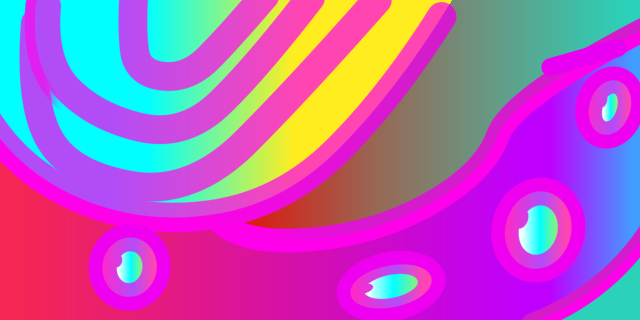
Reproduce this background procedurally as a WebGL 1 fragment shader.

```glsl
precision highp float;
// Abstract neon background: striped bowl, glowing curved body and ringed spots.
uniform vec2 u_resolution;

const vec3 MAGENTA = vec3(1.0, 0.0, 0.92);
const vec3 ORCHID = vec3(0.83, 0.11, 0.80);
const vec3 VIOLET = vec3(0.70, 0.30, 0.97);
const vec3 PINK = vec3(1.0, 0.27, 0.70);
const vec3 CYAN = vec3(0.0, 1.0, 1.0);
const vec3 YELLOW = vec3(1.0, 0.93, 0.12);
const vec3 LIME = vec3(0.50, 0.95, 0.52);
const vec3 CRIMSON = vec3(0.96, 0.15, 0.32);
const vec3 ROSE = vec3(0.83, 0.06, 0.68);
const vec3 PURPLE = vec3(0.75, 0.0, 1.0);
const vec3 BLUE = vec3(0.25, 0.62, 1.0);
const vec3 RED = vec3(0.85, 0.12, 0.08);
const vec3 BROWN = vec3(0.60, 0.40, 0.33);
const vec3 SAGE = vec3(0.42, 0.58, 0.50);
const vec3 TEAL = vec3(0.17, 0.82, 0.72);
const float STRIPE = 0.045;  // half width of the bowl stripes
const float RIM = 0.046;     // width of each rim tone
const float EDGE = 0.037;    // half width of the body outline
const float SPOT_RING = 0.043;

// Antialiased coverage of a signed distance.
float fill(float d) {
  float px = 0.8 / u_resolution.y;
  return 1.0 - smoothstep(-px, px, d);
}

float ramp(float a, float b, float x) { return clamp((x - a) / (b - a), 0.0, 1.0); }

float nearest(float a, float b) { return abs(a) < abs(b) ? a : b; }

// Signed distance to one quadratic B-spline piece, positive to its left.
float bend(vec2 p, vec2 a, vec2 b, vec2 c) {
  vec2 start = 0.5 * (a + b);
  vec2 u = b - start;
  vec2 v = 0.5 * (a + c) - b;
  vec2 w = start - p;
  float t = 0.0;
  float best = 1e5;
  for (int i = 0; i <= 8; i++) {
    float s = float(i) / 8.0;
    vec2 r = w + s * (2.0 * u + s * v);
    if (dot(r, r) < best) { best = dot(r, r); t = s; }
  }
  for (int i = 0; i < 4; i++) {
    vec2 r = w + t * (2.0 * u + t * v);
    vec2 g = 2.0 * (u + t * v);
    float curvature = dot(g, g) + 2.0 * dot(r, v);
    t = clamp(t - dot(r, g) / max(curvature, 0.2 * dot(g, g)), 0.0, 1.0);
  }
  vec2 r = w + t * (2.0 * u + t * v);
  vec2 g = u + t * v;
  return length(r) * (g.y * r.x - g.x * r.y < 0.0 ? -1.0 : 1.0);
}

// Smooth four-piece curve steered by six control points.
float curve(vec2 p, vec2 a, vec2 b, vec2 c, vec2 d, vec2 e, vec2 f) {
  return nearest(nearest(bend(p, a, b, c), bend(p, b, c, d)),
                 nearest(bend(p, c, d, e), bend(p, d, e, f)));
}

float ellipse(vec2 q, vec2 r) {
  float f = length(q / r);
  return f * (f - 1.0) / max(length(q / (r * r)), 1e-4);
}

// Spot with a magenta halo, a violet-pink ring and a notched bright core.
void spot(inout vec3 color, vec2 p, vec2 center, vec2 size, vec2 core, float tilt) {
  vec2 q = p - center;
  float c = cos(tilt);
  float s = sin(tilt);
  vec2 local = vec2(c * q.x + s * q.y, c * q.y - s * q.x);
  float halo = ellipse(local, size);
  color = mix(color, mix(MAGENTA, PURPLE, 0.25), fill(halo));
  vec3 ring = mix(mix(MAGENTA, PINK, 0.6), VIOLET, ramp(-0.7, 0.1, q.x / size.x));
  ring = mix(ring, PINK, ramp(0.1, 0.6, q.x / size.x));
  color = mix(color, ring, fill(halo + SPOT_RING));
  float notch = (0.45 - length(local / core - vec2(-1.1, 0.3))) * core.x;
  vec3 glow = mix(vec3(0.9, 1.0, 1.0), CYAN, ramp(-0.8, 0.1, q.x / core.x));
  glow = mix(glow, LIME, ramp(0.1, 0.9, q.x / core.x));
  color = mix(color, glow, fill(max(ellipse(local, core), notch)));
}

void main() {
  vec2 p = gl_FragCoord.xy / u_resolution.y;

  // Body and the space behind it
  vec3 color = mix(CRIMSON, ROSE, ramp(0.05, 0.95, p.x));
  color = mix(color, PURPLE, ramp(0.95, 1.65, p.x));
  color = mix(color, BLUE, ramp(1.72, 1.98, p.x));
  vec3 back = mix(RED, BROWN, ramp(0.8, 1.17, p.x));
  back = mix(back, SAGE, ramp(1.17, 1.5, p.x));
  back = mix(back, TEAL, ramp(1.5, 1.95, p.x));

  // Outlines: long upper edge with its hook, then the lower right corner
  float edge = curve(p, vec2(0.612, 0.44), vec2(0.716, 0.24), vec2(1.146, 0.258),
                     vec2(1.51, 0.453), vec2(1.602, 0.70), vec2(2.5, 1.156));
  float corner = bend(p, vec2(1.432, -0.094), vec2(1.888, 0.076), vec2(2.161, 0.479));
  color = mix(color, back, fill(-edge));
  color = mix(color, TEAL, fill(corner));
  vec3 upperTone = mix(MAGENTA, ORCHID, ramp(0.8, 1.2, p.x));
  color = mix(color, mix(MAGENTA, upperTone, fill(-edge)), fill(abs(edge) - EDGE));
  color = mix(color, mix(MAGENTA, ORCHID, fill(-corner)), fill(abs(corner) - 0.8 * EDGE));
  vec2 hook = p - vec2(1.72, 0.79);
  vec2 reach = vec2(0.21, 0.06);
  hook -= reach * clamp(dot(hook, reach) / dot(reach, reach), 0.0, 1.0);
  color = mix(color, mix(MAGENTA, PURPLE, 0.35), fill(length(hook) - 0.028));

  // Bowl with two rim tones
  float bowl = curve(p, vec2(-0.156, 0.82), vec2(0.052, 0.466), vec2(0.443, 0.297),
                     vec2(0.885, 0.362), vec2(1.224, 0.70), vec2(1.536, 1.195));
  vec3 stripe = mix(VIOLET, PINK, ramp(0.35, 0.95, p.x));
  color = mix(color, mix(MAGENTA, ORCHID, ramp(0.6, 1.3, p.x)), fill(-bowl - RIM));
  color = mix(color, stripe, fill(-bowl));
  color = mix(color, mix(CYAN, YELLOW, ramp(0.46, 0.92, p.x)), fill(RIM - bowl));

  // Nested stripes, clipped to the bowl
  float outer = curve(p, vec2(0.13, 1.18), vec2(0.091, 0.674), vec2(0.221, 0.453),
                      vec2(0.599, 0.388), vec2(0.938, 0.727), vec2(1.42, 1.273));
  float middle = curve(p, vec2(0.161, 1.156), vec2(0.13, 0.805), vec2(0.299, 0.635),
                       vec2(0.573, 0.57), vec2(0.794, 0.779), vec2(1.146, 1.234));
  float inner = curve(p, vec2(0.427, 1.156), vec2(0.411, 0.909), vec2(0.43, 0.771),
                      vec2(0.586, 0.753), vec2(0.716, 0.883), vec2(0.938, 1.143));
  float rings = min(abs(outer), min(abs(middle), abs(inner)));
  color = mix(color, stripe, fill(max(rings - STRIPE, -bowl)));
  float sliver = fill(abs(middle + 0.05) - 0.016) * (1.0 - smoothstep(0.12, 0.2, p.x));
  color = mix(color, mix(MAGENTA, VIOLET, 0.4), sliver);

  // Spots
  spot(color, p, vec2(0.405, 0.165), vec2(0.128, 0.136), vec2(0.040, 0.050), -0.15);
  spot(color, p, vec2(1.222, 0.105), vec2(0.172, 0.108), vec2(0.085, 0.036), 0.2);
  spot(color, p, vec2(1.682, 0.281), vec2(0.146, 0.165), vec2(0.060, 0.078), -0.25);
  spot(color, p, vec2(1.906, 0.664), vec2(0.107, 0.130), vec2(0.022, 0.045), -0.3);

  gl_FragColor = vec4(color, 1.0);
}
```
